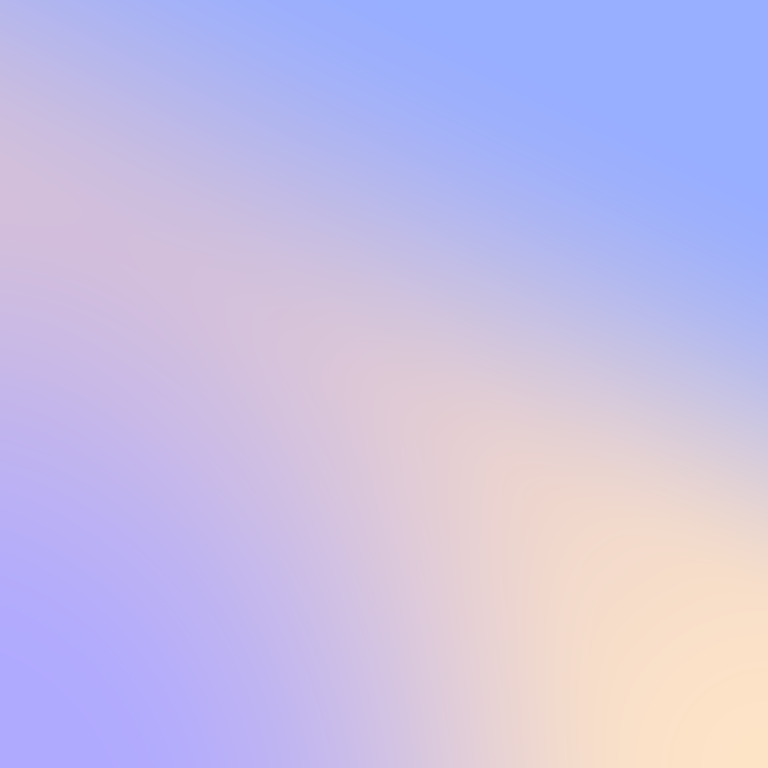
Give the GLSL for this background, as a Shadertoy shader.

```glsl
// Soft pastel gradient: blue sky above a pink and peach diagonal band, violet corner below.

const vec3 BLUE   = vec3(0.596, 0.682, 1.000);
const vec3 VIOLET = vec3(0.690, 0.667, 1.000);
const vec3 PINK   = vec3(0.839, 0.755, 0.847);
const vec3 PEACH  = vec3(1.000, 0.898, 0.776);

// Round glow: 1 inside the inner radius, fading to 0 at the outer radius.
float glow(vec2 p, vec2 center, float inner, float outer) {
    return 1.0 - smoothstep(inner, outer, distance(p, center));
}

// Soft half plane: 0 below a sloped line, 1 above it.
float above(vec2 p, float height, float slope, float halfWidth) {
    return smoothstep(-halfWidth, halfWidth, p.y - height - slope * p.x);
}

void mainImage(out vec4 fragColor, in vec2 fragCoord) {
    vec2 uv = fragCoord / iResolution.xy;

    // Warm band, from pink to peach at the lower right
    vec3 color = mix(PINK, PEACH, glow(uv, vec2(1.0, 0.0), -0.1, 1.15));

    // Violet light from beyond the lower left corner
    color = mix(color, VIOLET, glow(uv, vec2(-0.1), 0.22, 0.95));

    // Blue sky above the sloped horizon
    color = mix(color, BLUE, above(uv, 0.99, -0.51, 0.29));

    fragColor = vec4(color, 1.0);
}
```
